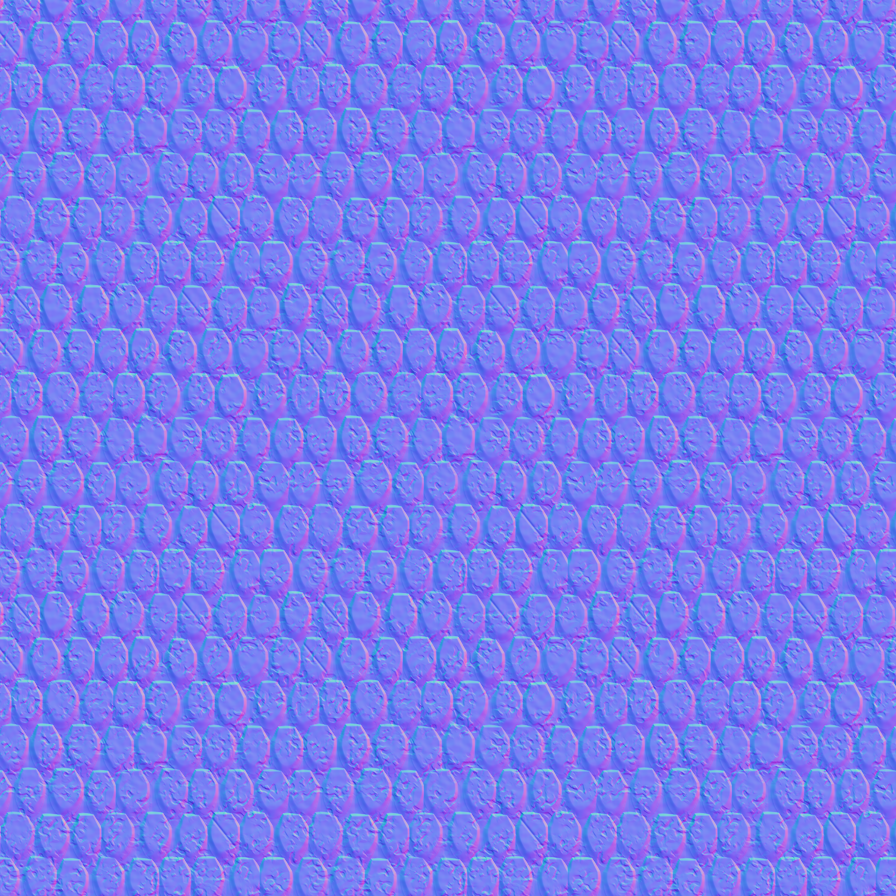
Give the GLSL for this texture map, as a Shadertoy shader.

```glsl
// Tangent-space normal map of overlapping reptile scales in staggered rows.
// Each scale is a chamfered egg raised into a height field, worn by periodic
// gradient noise; the slope of that field is then encoded as colour.

const vec2 GRID = vec2(9.0, 7.0);     // scales across and rows down in one tile
const float TILES = 2.909;            // tiles along the canvas
const float ROW_SHIFT = 4.0 / 7.0;    // stagger that closes after seven rows
const float CELL_ASPECT = 0.778;      // scale pitch relative to row pitch

vec2 hash2(vec2 p) {
    vec3 a = fract(p.xyx * vec3(0.1031, 0.1030, 0.0973));
    a += dot(a, a.yzx + 33.33);
    return fract((a.xx + a.yz) * a.zy);
}

// Dot product of a lattice gradient with the offset from its corner
float cornerDot(vec2 cell, vec2 offset, float period) {
    float angle = 6.28318 * hash2(mod(cell, period) + 17.0).x;
    return dot(vec2(cos(angle), sin(angle)), offset);
}

// Gradient noise repeating after a whole number of cells
float gradientNoise(vec2 p, float period) {
    vec2 c = floor(p), f = fract(p);
    vec2 w = f * f * f * (f * (f * 6.0 - 15.0) + 10.0);
    vec2 e = vec2(1.0, 0.0);
    float low = mix(cornerDot(c, f, period), cornerDot(c + e, f - e, period), w.x);
    float high = mix(cornerDot(c + e.yx, f - e.yx, period),
                     cornerDot(c + 1.0, f - 1.0, period), w.x);
    return mix(low, high, w.y);
}

// Approximate distance to an egg with a flat top and chamfered shoulders
float scaleDistance(vec2 p, float halfWidth) {
    vec2 radius = vec2(halfWidth, 0.64);
    float egg = (length(p / radius) - 1.0) * halfWidth;
    float shoulder = dot(vec2(abs(p.x), p.y), vec2(0.894, 0.447)) - halfWidth - 0.015;
    return max(max(egg, shoulder), p.y - 0.46);
}

// Relief of one scale: crisp top and right rim, soft left flank and lower tip
float scaleHeight(vec2 p, vec2 id) {
    vec2 shape = hash2(id + 3.7);
    float d = scaleDistance(p, mix(0.335, 0.4, shape.x));
    float rim = mix(0.13, 0.05, smoothstep(-0.45, 0.0, p.y));
    rim += 0.06 * smoothstep(-0.1, -0.3, p.x) * smoothstep(0.4, 0.2, p.y);
    float lift = mix(0.042, 0.06, shape.y);
    float h = lift * (1.0 - smoothstep(-rim, 0.03, d));
    // Skirt that slopes away below the tip
    h += 0.026 * exp(-max(d, 0.0) / 0.08) * smoothstep(0.3, -0.4, p.y);
    // A rare scale carries a diagonal scratch
    float across = (p.x + 0.8 * p.y) / 0.035;
    float scratched = step(0.975, hash2(id + 51.0).x);
    return h - 0.018 * scratched * exp(-across * across) * smoothstep(0.02, -0.05, d);
}

// Highest of the scales near a point; q counts scales and rows
float scaleField(vec2 q) {
    float h = 0.0;
    for (int j = 0; j <= 1; j++) {
        float row = floor(q.y) + float(j);
        float wrappedRow = mod(row, GRID.y);
        float u = q.x - 0.09 + wrappedRow * ROW_SHIFT;
        for (int i = -1; i <= 1; i++) {
            float column = floor(u + 0.5) + float(i);
            vec2 id = vec2(mod(column, GRID.x), wrappedRow);
            vec2 jitter = (hash2(id + 9.1) - 0.5) * vec2(0.22, 0.07);
            vec2 local = vec2((u - column - jitter.x) * CELL_ASPECT,
                              q.y - row - 0.5 - jitter.y);
            h = max(h, scaleHeight(local, id));
        }
    }
    return h;
}

// Fine grain plus patches of sharp-edged pits; t is in tiles
float wear(vec2 t) {
    float patches = smoothstep(-0.3, 0.25, gradientNoise(t * 15.0, 15.0));
    float pits = smoothstep(0.06, 0.36, gradientNoise(t * 49.0, 49.0));
    float chips = smoothstep(0.08, 0.4, gradientNoise(t * 63.0 + 0.5, 63.0));
    float grain = gradientNoise(t * 41.0, 41.0);
    return 0.010 * grain + patches * (0.013 * chips - 0.018 * pits);
}

float surfaceHeight(vec2 q) {
    return scaleField(q) + wear(q / GRID);
}

// Central differences, with lengths measured in row pitches
vec2 surfaceSlope(vec2 q, float reach) {
    vec2 dx = vec2(reach / CELL_ASPECT, 0.0), dy = vec2(0.0, reach);
    return vec2(surfaceHeight(q + dx) - surfaceHeight(q - dx),
                surfaceHeight(q + dy) - surfaceHeight(q - dy)) / (2.0 * reach);
}

vec3 encodeNormal(vec2 slope) {
    vec3 n = normalize(vec3(-slope, 1.0));
    return 0.5 + 0.5 * n * vec3(1.0, 1.0, 0.92);
}

void mainImage(out vec4 fragColor, in vec2 fragCoord) {
    vec2 uv = fragCoord / iResolution.y;
    vec2 q = uv * TILES * GRID + vec2(0.0, 0.08);
    vec2 lean = vec2(0.05, 0.03);
    fragColor = vec4(encodeNormal(surfaceSlope(q, 0.018) + lean), 1.0);
}
```
